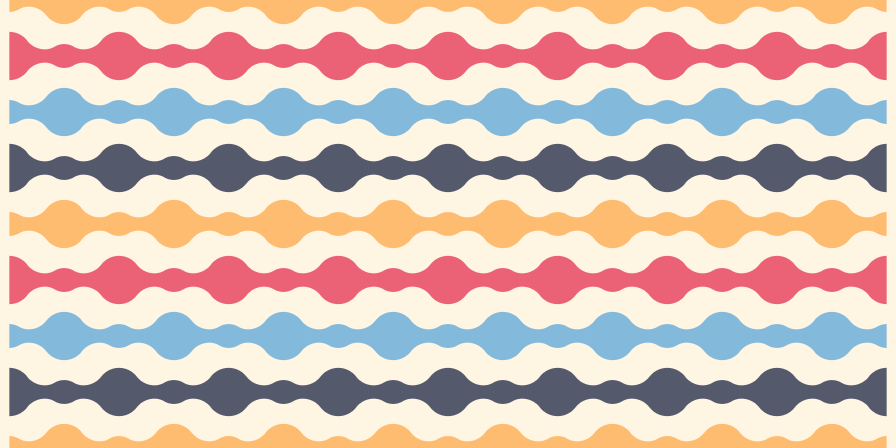
This pattern is drawn by a Shadertoy shader. Its source:

```glsl
// Rows of beaded wavy ribbons in four colours on cream, with narrow side margins.
#define ROWS 8.0          // ribbons per canvas height
#define BEADS 8.0         // bead periods across
#define PERIOD 1.9583     // bead spacing, in row heights
#define BIG_HALF 0.431    // half height of the large bead
#define SMALL_HALF 0.213  // half height of the small bead
#define NECK_HALF 0.119   // half height of the neck
#define NECK_X 0.635      // distance from large bead centre to neck
#define CREAM vec3(1.00, 0.96, 0.89)
#define ORANGE vec3(0.995, 0.738, 0.440)
#define NAVY vec3(0.328, 0.348, 0.425)
#define BLUE vec3(0.515, 0.725, 0.860)
#define RED vec3(0.922, 0.380, 0.460)

// S-curve of two equal circular arcs, falling from h at x = 0 to 0 at x = w.
float arcFall(float x, float w, float h) {
    float r = (w * w + h * h) / (4.0 * h);
    return x < 0.5 * w ? h - r + sqrt(r * r - x * x)
                       : r - sqrt(r * r - (w - x) * (w - x));
}

// Half height of a ribbon; large beads sit at whole multiples of PERIOD.
float ribbonHalf(float x) {
    float fromBig = abs(x - PERIOD * round(x / PERIOD));
    if (fromBig < NECK_X)
        return NECK_HALF + arcFall(fromBig, NECK_X, BIG_HALF - NECK_HALF);
    float fromSmall = 0.5 * PERIOD - fromBig;
    return NECK_HALF + arcFall(fromSmall, 0.5 * PERIOD - NECK_X, SMALL_HALF - NECK_HALF);
}

vec3 ribbonColor(float row) {
    float k = mod(row, 4.0);
    return k < 0.5 ? ORANGE : k < 1.5 ? NAVY : k < 2.5 ? BLUE : RED;
}

void mainImage(out vec4 fragColor, in vec2 fragCoord) {
    // Row-height units, centred horizontally.
    float pixel = ROWS / iResolution.y;
    vec2 p = (fragCoord - vec2(0.5 * iResolution.x, 0.0)) * pixel;

    // Alternate rows shift by half a period.
    float row = round(p.y);
    float x = p.x + (mod(row, 2.0) < 0.5 ? 0.5 * PERIOD : 0.0);

    // Signed distance estimate, corrected for the slope of the outline.
    float slope = (ribbonHalf(x + 0.01) - ribbonHalf(x - 0.01)) / 0.02;
    float inside = (ribbonHalf(x) - abs(p.y - row)) / sqrt(1.0 + slope * slope);

    // Clip at the side margins.
    inside = min(inside, 0.5 * BEADS * PERIOD - abs(p.x));

    float cover = clamp(inside / pixel + 0.5, 0.0, 1.0);
    fragColor = vec4(mix(CREAM, ribbonColor(row), cover), 1.0);
}
```
